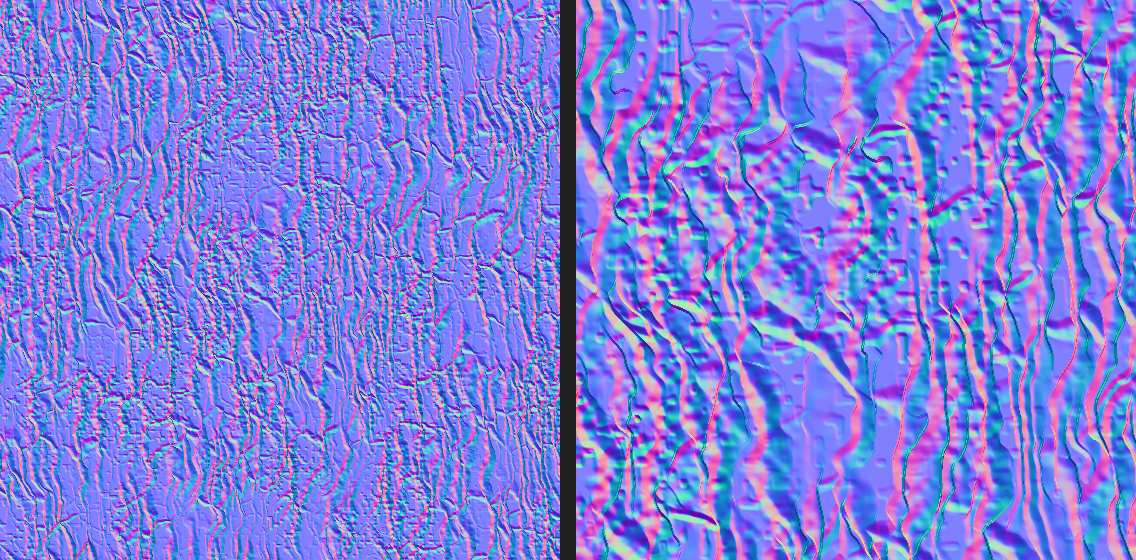
Left: the whole. Right: its middle third, enlarged.
Write a Shadertoy shader that draws this texture map.

```glsl
// Tangent-space normal map of tree bark: tall flat plates split by rough cracks.
// Two stretched, warped Voronoi layers carve a height field, grain roughens it,
// and central differences of the height give the normal that is shown as colour.

const vec2  PLATE_GRID   = vec2(27.0, 9.5);   // plates across and up the canvas
const vec2  FISSURE_GRID = vec2(45.0, 15.0);  // finer secondary cracks
const float CRACK_DEPTH  = 0.0115;
const float WIDTH_RIGHT_FACING = 0.0075;      // steep walls
const float WIDTH_LEFT_FACING  = 0.0125;      // gentle walls
const float WIDTH_LEVEL  = 0.0058;            // walls of horizontal cracks
const float LEVEL_DEPTH  = 0.6;               // horizontal cracks are shallower
const float GRAIN_SCALE  = 190.0;
const float CRACK_GRAIN  = 0.0075;
const float PLATE_PITS   = 0.0032;
const float SAMPLE_STEP  = 0.0009;            // half the slope baseline

vec2 hash2(vec2 p) {
    vec3 a = fract(p.xyx * vec3(0.1031, 0.1030, 0.0973));
    a += dot(a, a.yzx + 33.33);
    return fract((a.xx + a.yz) * a.zy);
}

float noise(vec2 p) {
    vec2 i = floor(p), f = fract(p);
    f = f * f * f * (f * (f * 6.0 - 15.0) + 10.0);
    float low  = mix(hash2(i).x, hash2(i + vec2(1, 0)).x, f.x);
    float high = mix(hash2(i + vec2(0, 1)).x, hash2(i + vec2(1, 1)).x, f.x);
    return mix(low, high, f.y);
}

// Bends the plate borders: broad sway, then ragged teeth
vec2 warp(vec2 p) {
    vec2 sway   = vec2(noise(p * 6.0 + 3.7), noise(p * 8.0 + 41.3)) - 0.5;
    vec2 wobble = vec2(noise(p * vec2(34, 26) + 17.1), noise(p * 38.0 + 63.9)) - 0.5;
    vec2 teeth  = vec2(noise(p * 95.0 + 29.5), noise(p * 95.0 + 81.2)) - 0.5;
    return p + sway * vec2(0.055, 0.06) + wobble * vec2(0.016, 0.018) + teeth * 0.005;
}

// Returns crack depth (x) and the rough halo around it (y), both 0 to 1
vec2 cracks(vec2 p, vec2 grid, float seed, float opening) {
    vec2 q = p * grid + seed, cell = floor(q);
    vec2 nearest = vec2(0), second = vec2(0);
    float d1 = 1e3, d2 = 1e3;
    for (int y = -1; y <= 1; y++)
    for (int x = -1; x <= 1; x++) {
        vec2 c = cell + vec2(x, y);
        vec2 r = c + 0.5 + (hash2(c + seed) - 0.5) * vec2(0.55, 0.95) - q;
        float d = dot(r, r);
        if (d < d1) { d2 = d1; second = nearest; d1 = d; nearest = r; }
        else if (d < d2) { d2 = d; second = r; }
    }
    // Distance to the border, brought back to canvas units
    vec2 across = second - nearest;
    vec2 slope = across * grid;
    float border = 0.5 * (d2 - d1) / max(length(slope), 1e-4);
    vec2 facing = slope / max(length(slope), 1e-4);

    float side = mix(WIDTH_LEFT_FACING, WIDTH_RIGHT_FACING, smoothstep(-0.4, 0.4, facing.x));
    float upright = smoothstep(0.2, 0.8, abs(facing.x));
    float width = mix(WIDTH_LEVEL, side, upright) * mix(0.5, 1.1, opening);
    float depth = mix(LEVEL_DEPTH, 1.0, upright) * mix(0.15, 1.0, opening);
    return vec2(depth * (1.0 - smoothstep(0.0, width, border)),
                opening * (1.0 - smoothstep(0.3 * width, 2.0 * width, border)));
}

float barkHeight(vec2 p) {
    vec2 w = warp(p);

    // Cracks open and close along their length
    float plateOpen   = smoothstep(0.15, 0.6, noise(p * vec2(24, 10) + 7.3));
    float fissureOpen = smoothstep(0.42, 0.75, noise(p * vec2(19, 8) + 52.6));
    vec2 plates   = cracks(w, PLATE_GRID, 11.0, plateOpen);
    vec2 fissures = cracks(w, FISSURE_GRID, 37.0, fissureOpen) * vec2(0.8, 0.8);
    float depth = max(plates.x, fissures.x);
    float halo  = max(plates.y, fissures.y);

    // Grain fills the cracks; pits gather in worn patches of the plates
    float grain = noise(p * GRAIN_SCALE) - 0.5;
    float worn = smoothstep(0.35, 0.75, noise(p * vec2(17, 9) + 90.4));
    float pits = smoothstep(0.66, 0.95, noise(p * GRAIN_SCALE * 0.85 + 23.8));
    return -CRACK_DEPTH * depth
         + CRACK_GRAIN * grain * halo * mix(0.35, 1.0, worn)
         - PLATE_PITS * pits * mix(0.25, 1.3, worn);
}

void mainImage(out vec4 fragColor, in vec2 fragCoord) {
    vec2 p = fragCoord / iResolution.y;
    vec2 e = vec2(SAMPLE_STEP, 0.0);
    vec2 gradient = vec2(barkHeight(p + e.xy) - barkHeight(p - e.xy),
                         barkHeight(p + e.yx) - barkHeight(p - e.yx)) / (2.0 * SAMPLE_STEP);
    vec3 normal = normalize(vec3(-gradient, 1.0));
    fragColor = vec4(normal * 0.5 + 0.5, 1.0);
}
```
